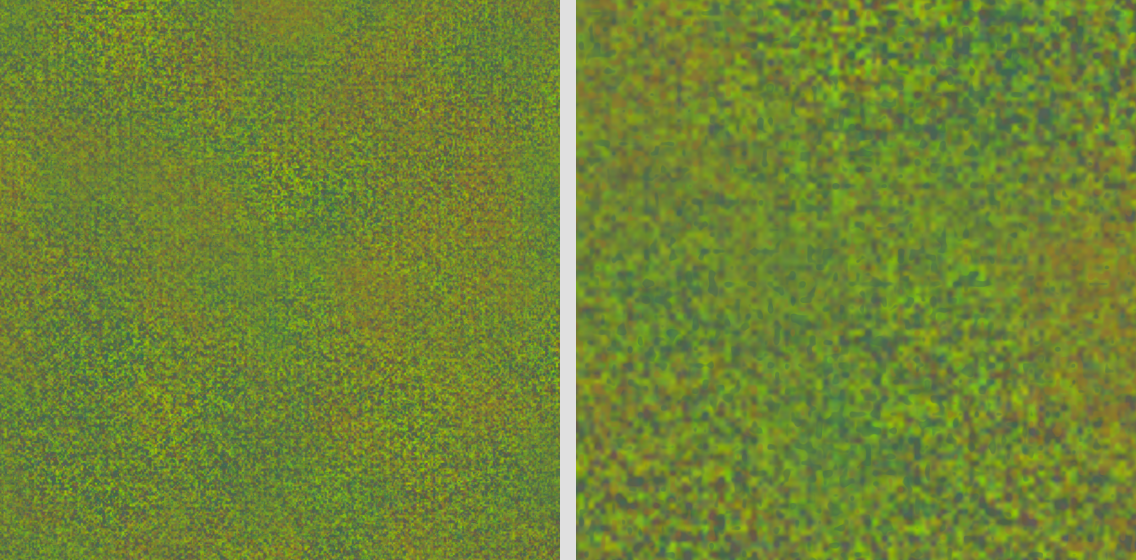
Left: the whole. Right: its middle third, enlarged.
Give the GLSL for this texture, as a Shadertoy shader.

```glsl
float hash(vec2 p) {
    return fract(sin(dot(p, vec2(127.1, 311.7))) * 43758.5453);
}

// Smooth value noise, centred on zero
float noise(vec2 p) {
    vec2 cell = floor(p);
    vec2 f = fract(p);
    f = f * f * (3.0 - 2.0 * f);
    float low = mix(hash(cell), hash(cell + vec2(1.0, 0.0)), f.x);
    float high = mix(hash(cell + vec2(0.0, 1.0)), hash(cell + vec2(1.0, 1.0)), f.x);
    return mix(low, high, f.y) - 0.5;
}

// Broad, ragged patches
float patches(vec2 p) {
    float sum = 0.0;
    float weight = 0.5;
    for (int i = 0; i < 5; i++) {
        sum += weight * noise(p);
        p = mat2(1.6, 1.2, -1.2, 1.6) * p + 17.3;
        weight *= 0.62;
    }
    return sum;
}

// Small grains in two sizes
float grain(vec2 uv, float seed) {
    return 0.75 * noise(uv * 205.0 + seed) + 0.6 * noise(uv.yx * 310.0 + seed * 1.7);
}

void mainImage(out vec4 fragColor, in vec2 fragCoord) {
    vec2 uv = fragCoord / iResolution.y;

    // Patches change the brightness, the hue and the strength of the grain
    float lightPatch = patches(uv * 7.0 + 3.0);
    float huePatch = patches(uv * 8.0 + 41.0);
    float roughness = clamp(1.0 + 1.3 * patches(uv * 6.0 + 83.0), 0.5, 1.6);

    // Olive shade to vivid yellow green
    float tone = 0.41 + 0.3 * lightPatch + 1.25 * roughness * grain(uv, 11.0);
    tone = clamp(tone, -0.1, 1.35);
    vec3 color = mix(vec3(0.37, 0.405, 0.27), vec3(0.54, 0.69, 0.09), tone);

    // Hue drifts between rusty orange and cool green
    float hue = 0.65 * huePatch + 0.85 * roughness * grain(uv, 57.0);
    color += hue * vec3(0.19, -0.07, -0.04);
    color.b += 0.12 * roughness * grain(uv, 93.0);

    // Sparse bluish and rusty flecks gather inside the patches
    float fleck = grain(uv, 131.0);
    float cool = smoothstep(0.16, 0.42, fleck - 0.5 * huePatch);
    float rust = smoothstep(0.2, 0.46, -fleck + 0.6 * huePatch);
    color = mix(color, vec3(0.25, 0.40, 0.32), 0.5 * cool);
    color = mix(color, vec3(0.58, 0.45, 0.17), 0.5 * rust);

    fragColor = vec4(clamp(color, 0.0, 1.0), 1.0);
}
```
